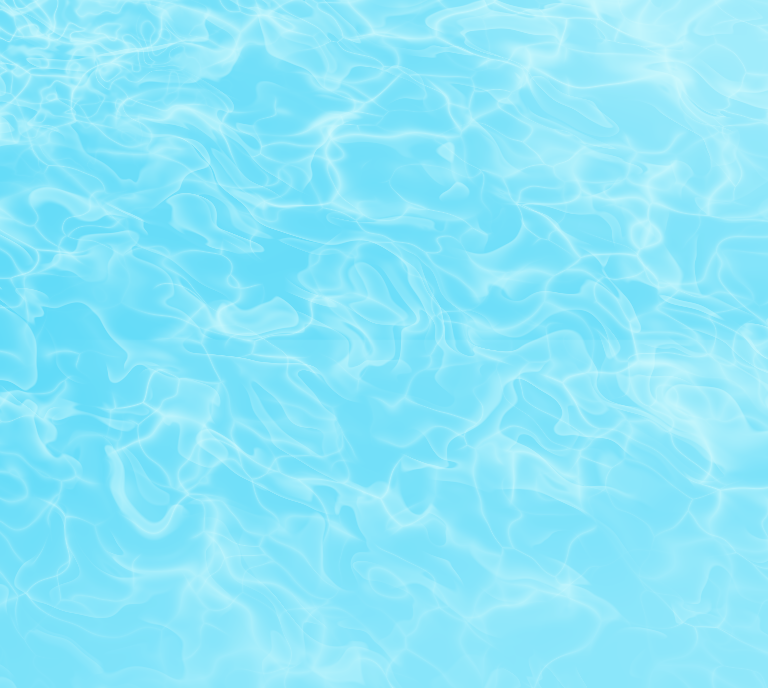
Give the GLSL for this texture, as a WebGL 1 fragment shader.

```glsl
precision highp float;
uniform vec2 u_resolution;

const vec3 DEEP_WATER = vec3(0.370, 0.855, 0.972);
const vec3 PALE_WATER = vec3(0.620, 0.922, 0.985);
const vec3 SUNLIGHT = vec3(0.840, 0.985, 0.992);
const float CELL_COUNT = 8.0;      // light cells per canvas height
const float PERSPECTIVE = 0.32;    // squeeze towards the top
const float WEB_STRENGTH = 0.85;
const float FINE_WEB_STRENGTH = 0.50;
const float VEIL_STRENGTH = 0.60;
const float GLINT_STRENGTH = 0.70;
const float SEAM_HEIGHT = 0.506;
const float SEAM_HAZE = 0.20;

float hash(vec2 p) {
  return fract(sin(dot(p, vec2(127.1, 311.7))) * 43758.5);
}

vec2 hash2(vec2 p) {
  return vec2(hash(p), hash(p + 57.3));
}

float noise(vec2 p) {
  vec2 i = floor(p);
  vec2 f = fract(p);
  f = f * f * f * (f * (f * 6.0 - 15.0) + 10.0);
  return mix(mix(hash(i), hash(i + vec2(1.0, 0.0)), f.x),
             mix(hash(i + vec2(0.0, 1.0)), hash(i + 1.0), f.x), f.y);
}

// Two octaves keep the curves smooth, like refracted light
float softNoise(vec2 p) {
  return 0.72 * noise(p) + 0.28 * noise(mat2(1.6, 1.2, -1.2, 1.6) * p + 11.7);
}

vec2 warp(vec2 p, float amount) {
  return p + amount * (vec2(softNoise(p + 3.1), softNoise(p + 41.9)) - 0.5);
}

// Gap between the two nearest cell centres: zero on the cell borders
float borderGap(vec2 p) {
  vec2 cell = floor(p);
  float nearest = 8.0;
  float second = 8.0;
  for (int y = -1; y <= 1; y++) {
    for (int x = -1; x <= 1; x++) {
      vec2 c = cell + vec2(float(x), float(y));
      float d = length(c + hash2(c) - p);
      second = min(second, max(nearest, d));
      nearest = min(nearest, d);
    }
  }
  return second - nearest;
}

// Bright thread with a soft halo, of uneven width and strength
float lightWeb(vec2 p) {
  float gap = borderGap(p);
  float width = mix(0.035, 0.16, smoothstep(0.35, 0.8, noise(p * 1.3 + 7.0)));
  float strength = smoothstep(0.20, 0.75, noise(p * 1.1 + 23.0));
  return strength * (0.8 * exp(-gap / width) + 0.2 * exp(-gap / 0.2));
}

// Folded sheet of light: crisp on one side, fading on the other
float lightVeil(vec2 p) {
  float level = softNoise(p) - 0.5;
  float fold = smoothstep(-0.012, 0.025, level) * exp(-max(level, 0.0) * 10.0);
  return fold * smoothstep(0.40, 0.75, noise(p * 0.8 + 61.0));
}

void main() {
  vec2 uv = gl_FragCoord.xy / u_resolution;
  vec2 p = gl_FragCoord.xy / u_resolution.y;

  // Water colour: deep at the left, hazy at the right, bottom and corner
  float haze = 0.02 + 0.30 * uv.x;
  haze += 0.46 * smoothstep(0.45, 0.0, uv.y);
  haze += 0.20 * smoothstep(0.55, 1.0, uv.y);
  haze += 0.55 * smoothstep(0.55, 0.0, distance(uv, vec2(1.0)));
  haze += 0.12 * (softNoise(p * 6.0) - 0.5);
  float belowSeam = smoothstep(1.0, -1.0, (uv.y - SEAM_HEIGHT) * u_resolution.y);
  haze += SEAM_HAZE * belowSeam * smoothstep(0.06, 0.2, uv.x)
        * smoothstep(0.25, SEAM_HEIGHT, uv.y);
  vec3 color = mix(DEEP_WATER, PALE_WATER, clamp(haze, 0.0, 1.0));

  // Caustic threads and veils, leaning down to the right
  vec2 surface = vec2(p.x, p.y * (1.0 + PERSPECTIVE * p.y)) * CELL_COUNT;
  surface.x += 0.25 * surface.y;
  vec2 bent = warp(surface, 1.3);
  vec2 slanted = vec2(dot(bent, vec2(0.75, 0.75)), dot(bent, vec2(0.40, -0.40)));
  float light = WEB_STRENGTH * lightWeb(bent);
  light += FINE_WEB_STRENGTH * lightWeb(warp(surface * 1.5 + 17.0, 1.6));
  light += VEIL_STRENGTH * lightVeil(slanted * 2.0);
  light += VEIL_STRENGTH * lightVeil(bent * 1.5 + 31.0);
  light += 0.7 * VEIL_STRENGTH * lightVeil(slanted.yx * 2.8 + 83.0);
  light *= mix(0.45, 1.0, smoothstep(0.0, 0.40, uv.y));

  // Fine slanted glints in the upper left
  vec2 ripple = warp(p * 26.0, 2.0);
  float ridge = 1.0 - abs(2.0 * noise(vec2(ripple.x - ripple.y, ripple.x + 2.0 * ripple.y)) - 1.0);
  float region = smoothstep(0.32, 0.04, length((uv - vec2(0.0, 0.95)) * vec2(0.9, 1.3)));
  light += GLINT_STRENGTH * region * pow(ridge, 5.0);

  color = mix(color, SUNLIGHT, 1.0 - exp(-1.15 * light));
  gl_FragColor = vec4(color, 1.0);
}
```
